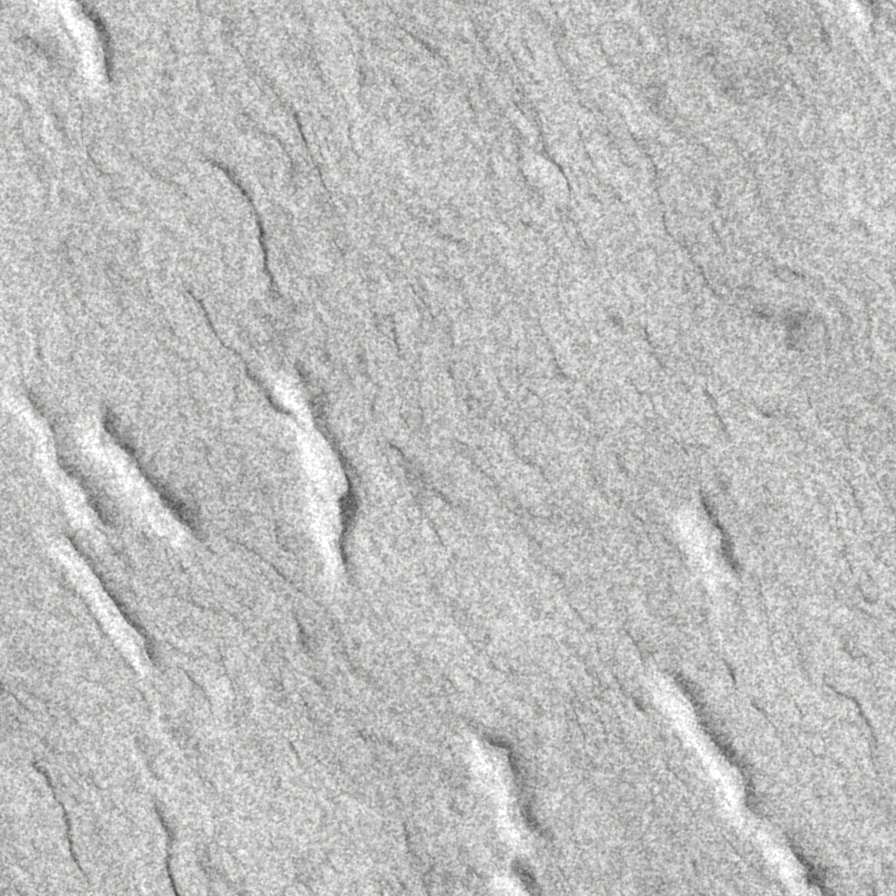
Give the GLSL for this texture, as a WebGL 2 fragment shader.

```glsl
#version 300 es
precision highp float;
// Pale grey rough stone with slanted relief, creased ridges and thin cracks.

#define BASE_TONE 0.756
#define GRAIN_SCALE 300.0
#define GRAIN_CONTRAST 0.39
#define RELIEF_CONTRAST 0.2
#define MOTTLE_CONTRAST 0.08
#define HAIRLINE_DEPTH 0.12
#define CRACK_DEPTH 0.40
#define RIDGE_LIGHT 0.18
#define RIDGE_SHARE 0.33
#define CRACK_SHARE 0.88
#define CRACK_CELL vec2(0.17, 0.25)
#define SLANT 1.06

uniform vec2 u_resolution;
out vec4 fragColor;

float hash(vec2 p) {
    return fract(sin(dot(p, vec2(12.9898, 78.233))) * 43758.5453);
}

float noise(vec2 p) {
    vec2 i = floor(p), f = fract(p);
    f = f * f * (3.0 - 2.0 * f);
    return mix(mix(hash(i), hash(i + vec2(1, 0)), f.x),
               mix(hash(i + vec2(0, 1)), hash(i + vec2(1, 1)), f.x), f.y);
}

float bell(float x) {
    return exp(-x * x);
}

// Surface height, drawn out along the slant
float height(vec2 q) {
    return 0.55 * noise(q * vec2(46.0, 17.0))
         + 0.45 * noise(q * vec2(110.0, 42.0) + 7.3);
}

// Thin broken lines along the contours of stretched noise
float hairlines(vec2 q, vec2 scale, float width) {
    float n = 0.75 * noise(q * scale) + 0.25 * noise(q * scale * 3.1 + 4.0);
    float patches = smoothstep(0.5, 0.85, noise(q * vec2(22.0, 11.0) + scale));
    return bell((n - 0.5) / width) * patches;
}

// Scattered creases: x is the shadow, y the lit flank on the left
vec2 creases(vec2 q, float size, float ridgeShare) {
    vec2 cell = CRACK_CELL * size;
    vec2 home = floor(q / cell);
    float thickness = mix(0.6, 1.0, size);
    float wear = 0.4 + 0.6 * noise(q * vec2(55.0, 40.0));
    vec2 shade = vec2(0.0);
    for (int j = -1; j <= 1; j++) {
        for (int i = -1; i <= 1; i++) {
            vec2 id = home + vec2(i, j);
            vec2 jitter = vec2(hash(id + 3.1), hash(id + 8.7));
            vec2 d = q - (id + jitter) * cell;
            d.x += d.y * (hash(id + 15.3) - 0.5) * 0.5;

            float ridge = step(hash(id + 21.9), ridgeShare);
            float present = step(hash(id + 33.7), CRACK_SHARE);
            float reach = mix(0.06, 0.14, hash(id + 41.1)) * size;
            float taper = smoothstep(0.0, 0.7, 1.0 - d.y * d.y / (reach * reach));
            float depth = mix(mix(0.2, 0.95, hash(id + 52.3)), 0.9, ridge);

            // Sharp on the lit side, softer on the shaded side
            float soft = mix(0.0045, 0.014, ridge) * thickness;
            float width = d.x > 0.0 ? soft : 0.003 * thickness;
            width *= 0.5 + 0.5 * taper;
            float dark = bell(d.x / width) * depth * wear;
            float lit = bell((d.x + 0.021 * thickness) / (0.013 * thickness));
            lit *= mix(0.18, 1.0, ridge);
            shade = max(shade, vec2(dark, lit) * taper * present);
        }
    }
    return shade;
}

void main() {
    vec2 uv = gl_FragCoord.xy / min(u_resolution.x, u_resolution.y);

    // Frame: x runs across the slant to the right, y runs down along it
    vec2 along = vec2(cos(SLANT), -sin(SLANT));
    vec2 q = vec2(dot(uv, vec2(-along.y, along.x)), dot(uv, along));

    // Wandering distortion
    vec2 w = q;
    w.x += (noise(q * 9.0) - 0.5) * 0.05
         + (noise(q * 28.0 + 5.0) - 0.5) * 0.016
         + (noise(q * 75.0 + 9.0) - 0.5) * 0.006;

    // Broad mottling and side-lit relief
    float tone = BASE_TONE + (noise(q * vec2(9.0, 5.0) + 2.0) - 0.5) * MOTTLE_CONTRAST;
    float slope = height(w + vec2(0.006, -0.002)) - height(w);
    tone += slope * RELIEF_CONTRAST - max(-slope - 0.18, 0.0) * 0.4;

    // Cracks, ridges and short strokes
    float hair = max(hairlines(w, vec2(17.0, 4.0), 0.035),
                     0.8 * hairlines(w + 3.7, vec2(34.0, 9.0), 0.055));
    vec2 crease = creases(w, 1.0, RIDGE_SHARE);
    vec2 stroke = creases(w + 5.3, 0.3, 0.0) * 0.4;
    float dark = max(crease.x, stroke.x);
    tone += max(crease.y, stroke.y) * RIDGE_LIGHT * (1.0 - dark);
    tone -= max(hair * HAIRLINE_DEPTH, dark * CRACK_DEPTH);

    // Fine sandy grain
    float grain = 0.55 * noise(q * GRAIN_SCALE)
                + 0.45 * noise(q.yx * GRAIN_SCALE * 1.5 + 11.0) - 0.5;
    tone += grain * GRAIN_CONTRAST;

    fragColor = vec4(clamp(vec3(tone, tone, tone - 0.003), 0.0, 1.0), 1.0);
}
```
